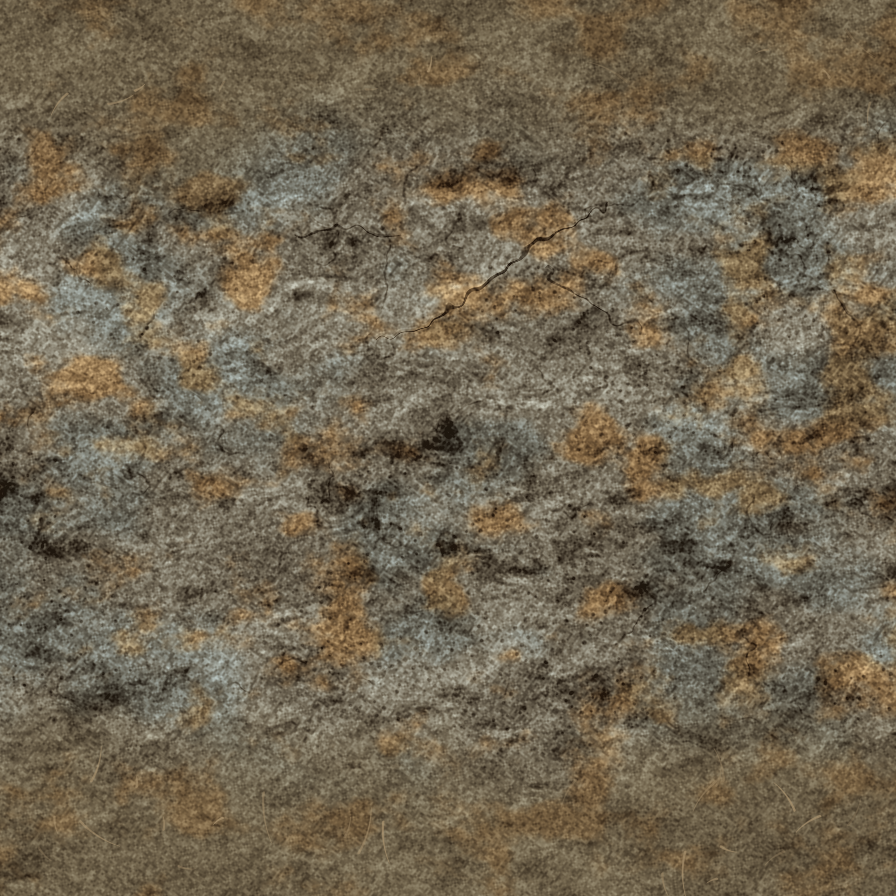
Give the GLSL for this texture, as a WebGL 1 fragment shader.

```glsl
precision highp float;
uniform vec2 u_resolution;

const vec3 SHADOW = vec3(0.12, 0.085, 0.05);
const vec3 STONE = vec3(0.45, 0.415, 0.345);
const vec3 CHALK = vec3(0.78, 0.78, 0.72);
const vec3 STRAW = vec3(0.66, 0.57, 0.43);
const vec3 RUST_TINT = vec3(1.13, 0.96, 0.76);
const vec3 SLATE_TINT = vec3(0.94, 1.0, 1.06);
const vec3 SOIL_TINT = vec3(1.0, 0.96, 0.88);

float hash(vec2 p) {
  vec3 q = fract(p.xyx * 0.1031);
  q += dot(q, q.yzx + 33.33);
  return fract((q.x + q.y) * q.z);
}

float noise(vec2 p) {
  vec2 i = floor(p), f = fract(p);
  f = f * f * (3.0 - 2.0 * f);
  return mix(mix(hash(i), hash(i + vec2(1, 0)), f.x),
             mix(hash(i + vec2(0, 1)), hash(i + 1.0), f.x), f.y);
}

vec2 turn(vec2 p) {
  return mat2(0.8, 0.6, -0.6, 0.8) * p;
}

float fbm(vec2 p) {
  float sum = 0.0, amp = 0.5;
  for (int i = 0; i < 5; i++) {
    sum += amp * noise(p);
    p = 2.0 * turn(p) + 17.3;
    amp *= 0.5;
  }
  return sum / 0.969;
}

// Lumpy rock surface: small knobs with a slight local warp
float height(vec2 p) {
  vec2 warp = vec2(noise(p * 30.0 + 3.0), noise(p * 30.0 + 41.0));
  return fbm(p * vec2(17.0, 22.0) + warp * 0.7);
}

// x: distance to the segment, y: position along it
vec2 segment(vec2 p, vec2 a, vec2 b) {
  vec2 d = b - a;
  float h = clamp(dot(p - a, d) / dot(d, d), 0.0, 1.0);
  return vec2(length(p - a - d * h), h);
}

float fissure(vec2 p, vec2 a, vec2 b, float startWidth, float endWidth, float soft) {
  vec2 s = segment(p, a, b);
  float w = mix(startWidth, endWidth, s.y);
  return 1.0 - smoothstep(w - soft, w + soft, s.x);
}

float cracks(vec2 p, float soft) {
  vec2 jag = vec2(noise(p * 28.0), noise(p * 28.0 + 9.0)) - 0.5;
  jag += 0.5 * (vec2(noise(p * 80.0), noise(p * 80.0 + 5.0)) - 0.5);
  p += jag * 0.024;
  vec2 lowBend = vec2(0.51, 0.665), highBend = vec2(0.57, 0.72);
  float c = fissure(p, vec2(0.417, 0.615), lowBend, 0.0003, 0.0018, soft);
  c = max(c, fissure(p, lowBend, highBend, 0.0018, 0.0028, soft));
  c = max(c, fissure(p, highBend, vec2(0.684, 0.766), 0.0024, 0.0003, soft));
  c = max(c, 0.7 * fissure(p, vec2(0.61, 0.70), vec2(0.72, 0.62), 0.0016, 0.0004, soft));
  return max(c, 0.7 * fissure(p, vec2(0.33, 0.735), vec2(0.44, 0.742), 0.0016, 0.0004, soft));
}

// Small holes scattered over a jittered grid
float pits(vec2 p, float cells) {
  vec2 q = turn(p) * cells, id = floor(q);
  vec2 centre = 0.3 + 0.4 * vec2(hash(id + 7.0), hash(id + 19.0));
  float radius = mix(0.12, 0.27, hash(id + 31.0));
  float dist = length(fract(q) - centre);
  return step(0.74, hash(id)) * (1.0 - smoothstep(radius * 0.4, radius + 0.08, dist));
}

// Thin broken lines along the level curves of a noise field
float veins(vec2 p, float scale, float width) {
  float field = abs(fbm(p * scale + 200.0) - 0.5);
  float broken = smoothstep(0.5, 0.72, noise(p * scale * 2.0 + 70.0));
  return broken * (1.0 - smoothstep(0.0, width, field));
}

// Dry blades lying on the soil at the upper and lower margins
float blades(vec2 p, float soft) {
  float cover = 0.0;
  for (int i = 0; i < 36; i++) {
    float k = float(i);
    float depth = 0.13 * hash(vec2(k, 2.0));
    vec2 root = vec2(hash(vec2(k, 1.0)), mod(k, 3.0) < 1.0 ? 1.0 - depth : depth);
    float angle = 6.283 * hash(vec2(k, 3.0));
    float size = mix(0.012, 0.06, pow(hash(vec2(k, 4.0)), 2.0));
    vec2 dir = vec2(cos(angle), sin(angle));
    float along = dot(p - root, dir) / size;
    vec2 bent = p + vec2(-dir.y, dir.x) * along * (1.0 - along) * size * 0.25;
    float blade = fissure(bent, root, root + dir * size, 0.0014, 0.0003, soft);
    cover = max(cover, blade * mix(0.25, 0.85, hash(vec2(k, 5.0))));
  }
  return cover;
}

void main() {
  vec2 p = gl_FragCoord.xy / u_resolution;
  float soft = max(0.0008, 0.7 / u_resolution.y);

  // Horizontal zones with wavering borders
  float y = p.y + (fbm(p * 5.0 + 60.0) - 0.5) * 0.2;
  float soil = 1.0 - smoothstep(0.08, 0.24, y) * (1.0 - smoothstep(0.78, 0.93, y));
  float paleBed = smoothstep(0.50, 0.60, y) * (1.0 - smoothstep(0.72, 0.82, y));
  float darkBed = smoothstep(0.28, 0.38, y) * (1.0 - smoothstep(0.46, 0.55, y));
  float rough = mix(1.0, 0.5, soil);

  // Relief lit from the upper left, mottling and sharp grain
  float h = height(p);
  float relief = h - height(p + vec2(-0.0012, 0.0024));
  float mottle = fbm(p * vec2(10.0, 14.0) + 80.0) - 0.5;
  float grain = (noise(turn(p) * 430.0) - 0.5) * 0.36;
  grain += (noise(turn(turn(p)) * 230.0 + 11.0) - 0.5) * 0.26;
  float tone = 0.52 + rough * (relief * 2.2 + mottle * 0.34 + (h - 0.5) * 0.26);
  tone += grain * mix(1.0, 0.72, soil);
  tone += 0.05 * paleBed - 0.035 * darkBed - 0.06 * soil;

  // Ragged hollows, pits and hairline cracks
  float hollow = smoothstep(0.57, 0.70, fbm(p * vec2(24.0, 36.0) + 130.0));
  tone -= 0.17 * hollow * rough * (1.0 + 0.5 * darkBed);
  tone -= 0.26 * pits(p, 95.0) * (1.0 - soil) * smoothstep(0.45, 0.65, noise(p * 9.0 + 4.0));
  tone -= 0.22 * (veins(p, 8.0, 0.016) + veins(p + 3.0, 15.0, 0.03)) * (1.0 - soil);

  // The long fissure with its bright lip
  tone += 0.10 * cracks(p - vec2(-0.001, 0.004), soft * 2.0);
  tone -= 0.42 * cracks(p, soft);

  vec3 color = mix(SHADOW, STONE, clamp(tone * 2.0, 0.0, 1.0));
  color = mix(color, CHALK, clamp(tone * 2.0 - 1.0, 0.0, 1.0));

  // Mineral stains in small ragged flecks
  float rust = smoothstep(0.48, 0.72, fbm(p * vec2(18.0, 24.0) + 300.0));
  float slate = smoothstep(0.42, 0.66, fbm(p * vec2(9.0, 14.0) + 400.0)) * (1.0 - soil);
  color *= mix(vec3(1.0), SLATE_TINT, slate);
  color *= mix(vec3(1.0), RUST_TINT, rust * mix(1.0, 0.5, soil));
  color *= mix(vec3(1.0), SOIL_TINT, soil);

  color = mix(color, STRAW, blades(p, soft));
  gl_FragColor = vec4(color, 1.0);
}
```
